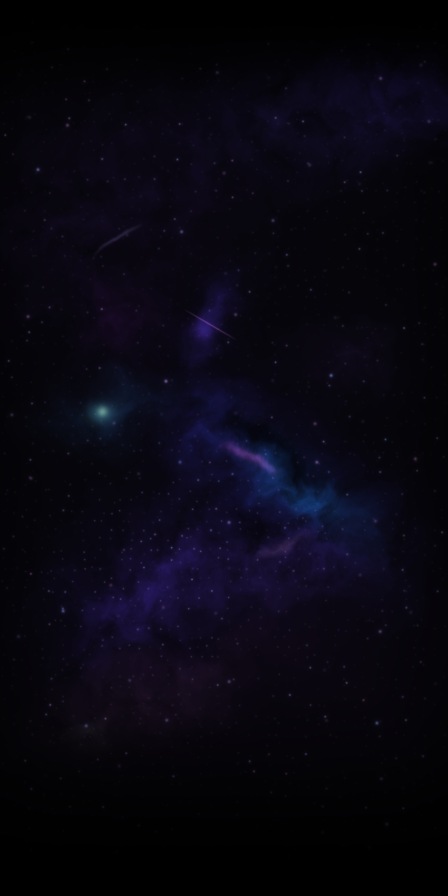
Give the GLSL for this texture, as a Shadertoy shader.

```glsl
// A dim violet and teal nebula on a tall night sky, with dust lanes and stars.
// Rotated Gaussian clouds are warped and textured by gradient-noise fbm;
// jittered grids scatter the stars, and a vertical fade darkens both ends.

vec2 hash2(vec2 p) {
    vec3 q = fract(p.xyx * vec3(0.1031, 0.1030, 0.0973));
    q += dot(q, q.yzx + 33.33);
    return fract((q.xx + q.yz) * q.zy);
}

float cornerSlope(vec2 cell, vec2 corner, vec2 f) {
    float angle = 6.2832 * hash2(cell + corner).x;
    return dot(vec2(cos(angle), sin(angle)), f - corner);
}

float gradientNoise(vec2 p) {
    vec2 i = floor(p), f = fract(p);
    vec2 u = f * f * f * (f * (f * 6.0 - 15.0) + 10.0);
    float low = mix(cornerSlope(i, vec2(0, 0), f), cornerSlope(i, vec2(1, 0), f), u.x);
    float high = mix(cornerSlope(i, vec2(0, 1), f), cornerSlope(i, vec2(1, 1), f), u.x);
    return mix(low, high, u.y);
}

float fbm(vec2 p) {
    float sum = 0.0, amplitude = 0.7;
    for (int i = 0; i < 5; i++) {
        sum += amplitude * gradientNoise(p);
        p = mat2(1.6, 1.2, -1.2, 1.6) * p + 7.3;
        amplitude *= 0.55;
    }
    return sum;
}

// Soft ellipse with its long axis turned by angle
float cloud(vec2 p, vec2 center, vec2 radius, float angle) {
    vec2 d = p - center, axis = vec2(cos(angle), sin(angle));
    vec2 q = vec2(dot(d, axis), dot(d, vec2(-axis.y, axis.x))) / radius;
    return exp(-dot(q, q));
}

// Thin stroke that fades towards its ends
float streak(vec2 p, vec2 a, vec2 b, float width) {
    vec2 ab = b - a;
    float t = clamp(dot(p - a, ab) / dot(ab, ab), 0.0, 1.0);
    float d = length(p - a - ab * t) / width;
    return exp(-d * d) * 4.0 * t * (1.0 - t);
}

// One jittered star per cell; most cells stay nearly black
vec3 stars(vec2 p, float cells, float radius, float rarity, float seed) {
    vec2 id = floor(p * cells);
    vec2 place = 0.2 + 0.6 * hash2(id + seed);
    vec2 traits = hash2(id + seed + 51.7);
    float d = length(p - (id + place) / cells) / radius;
    float light = exp(-d * d) + 0.07 * exp(-0.12 * d * d);
    vec3 tint = mix(vec3(0.75, 0.45, 0.75), vec3(0.5, 0.6, 0.95), traits.y);
    return tint * light * pow(traits.x, rarity);
}

vec3 upperClouds(vec2 p) {
    vec3 c = vec3(0.035, 0.024, 0.090) * cloud(p, vec2(0.78, 1.76), vec2(0.36, 0.13), 0.15);
    c += vec3(0.020, 0.014, 0.065) * cloud(p, vec2(0.88, 1.79), vec2(0.12, 0.09), 0.0);
    c += vec3(0.026, 0.012, 0.048) * cloud(p, vec2(0.22, 1.52), vec2(0.30, 0.22), 0.4);
    c += vec3(0.045, 0.012, 0.065) * cloud(p, vec2(0.27, 1.27), vec2(0.08, 0.08), 0.0);
    c += vec3(0.070, 0.045, 0.200) * cloud(p, vec2(0.475, 1.285), vec2(0.045, 0.075), -0.3);
    c += vec3(0.032, 0.018, 0.055) * cloud(p, vec2(0.78, 1.20), vec2(0.10, 0.08), 0.0);
    c += vec3(0.020, 0.055, 0.100) * cloud(p, vec2(0.23, 1.08), vec2(0.13, 0.065), 0.2);
    return c;
}

vec3 lowerClouds(vec2 p) {
    vec3 c = vec3(0.030, 0.025, 0.110) * cloud(p, vec2(0.47, 1.05), vec2(0.08, 0.10), 0.3);
    c += vec3(0.035, 0.035, 0.150) * cloud(p, vec2(0.63, 0.92), vec2(0.24, 0.11), -0.64);
    c += vec3(0.000, 0.120, 0.165) * cloud(p, vec2(0.67, 0.91), vec2(0.15, 0.045), -0.64);
    c += vec3(0.055, 0.035, 0.150) * cloud(p, vec2(0.40, 0.72), vec2(0.20, 0.13), 0.3);
    c += vec3(0.040, 0.025, 0.115) * cloud(p, vec2(0.28, 0.62), vec2(0.13, 0.09), 0.5);
    c += vec3(0.050, 0.030, 0.115) * cloud(p, vec2(0.68, 0.74), vec2(0.16, 0.08), 0.1);
    c += vec3(0.100, 0.070, 0.080) * cloud(p, vec2(0.64, 0.77), vec2(0.05, 0.016), 0.4);
    c += vec3(0.050, 0.025, 0.050) * cloud(p, vec2(0.33, 0.45), vec2(0.22, 0.09), 0.4);
    c += vec3(0.030, 0.035, 0.030) * cloud(p, vec2(0.20, 0.37), vec2(0.06, 0.03), 0.2);
    return c;
}

void mainImage(out vec4 fragColor, in vec2 fragCoord) {
    vec2 p = fragCoord / iResolution.xy * vec2(1.0, 2.0);
    float pixel = 1.0 / iResolution.x;

    // Warped coordinates and fine cloud texture
    vec2 warp = vec2(fbm(p * 6.0), fbm(p * 6.0 + 31.0));
    vec2 w = p + 0.07 * warp;
    float texture1 = clamp(0.9 + 1.3 * fbm(w * 13.0 + 4.0), 0.15, 1.9);

    // Base sky, broad haze and coloured clouds
    vec3 color = vec3(0.016, 0.015, 0.027);
    color += vec3(0.013, 0.007, 0.024) * cloud(w, vec2(0.47, 1.0), vec2(0.45, 0.75), 0.0);
    color += vec3(0.018, 0.007, 0.026) * cloud(w, vec2(0.60, 0.55), vec2(0.42, 0.22), 0.0);
    color += (upperClouds(w) + lowerClouds(w)) * texture1;

    // Dark dust beside the bright ridge and under the band
    float dust = cloud(w, vec2(0.60, 1.0), vec2(0.13, 0.022), -0.5);
    dust += 0.6 * cloud(w, vec2(0.55, 0.84), vec2(0.07, 0.06), -0.6);
    dust += 0.6 * cloud(w, vec2(0.42, 0.58), vec2(0.12, 0.04), 0.2);
    color *= 1.0 - 0.65 * min(dust, 1.0);

    // Pink ridge, fine filaments and the curved wisp
    vec2 ridge = p + 0.03 * warp.yx;
    color += vec3(0.23, 0.09, 0.19) * streak(ridge, vec2(0.49, 1.01), vec2(0.63, 0.94), 0.010) * texture1;
    color += vec3(0.20, 0.11, 0.20) * streak(p, vec2(0.41, 1.31), vec2(0.53, 1.24), max(0.002, 0.6 * pixel));
    float along = clamp((p.x - 0.205) / 0.115, 0.0, 1.0);
    float wisp = (p.y - 1.41 - 0.09 * pow(along, 0.65) - 0.015 * warp.x) / 0.005;
    color += vec3(0.11, 0.09, 0.15) * exp(-wisp * wisp) * 4.0 * along * (1.0 - along);

    // Bright teal star and compact blue knot
    vec2 beacon = vec2(0.229, 1.081);
    color += vec3(0.10, 0.23, 0.25) * cloud(p + 0.012 * warp, beacon, vec2(0.030, 0.022), 0.2);
    color += vec3(0.25, 0.28, 0.18) * cloud(p, beacon, vec2(0.011), 0.0);
    color += vec3(0.10, 0.06, 0.24) * cloud(p, vec2(0.455, 1.262), vec2(0.020), 0.0);

    // Star layers, densest over the lower violet cloud
    float crowd = cloud(p, vec2(0.41, 0.74), vec2(0.24, 0.22), 0.3);
    color += 0.40 * stars(p, 24.0, max(0.0024, 0.6 * pixel), 5.0, 3.0);
    color += 0.55 * stars(p, 9.0, max(0.0036, 0.7 * pixel), 5.0, 17.0);
    color += (0.08 + 0.40 * crowd) * stars(p, 46.0, max(0.0020, 0.6 * pixel), 3.0, 29.0);

    // Fade to black at the ends and slightly at the sides
    float fade = smoothstep(0.02, 0.46, p.y) * (1.0 - smoothstep(1.70, 2.0, p.y));
    fade *= 1.0 - 0.35 * smoothstep(0.35, 0.55, abs(p.x - 0.5));
    fragColor = vec4(color * fade, 1.0);
}
```
